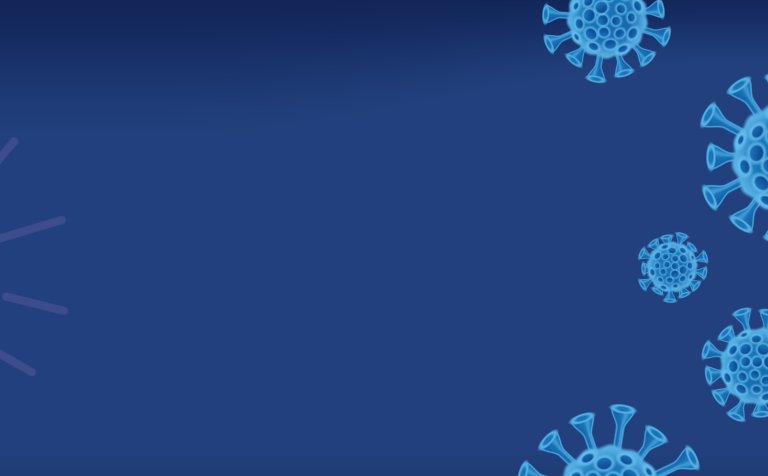
Give the GLSL for this background, as a Shadertoy shader.

```glsl
// Deep blue backdrop with a shaded top, faint lavender rays on the left and
// glassy blue virus particles on the right. Each particle is a shaded disc with
// flared spikes placed by angle and foreshortened cells on a golden spiral.

const vec3 NAVY = vec3(0.07, 0.145, 0.345);
const vec3 BLUE = vec3(0.13, 0.252, 0.49);
const vec3 LAVENDER = vec3(0.25, 0.305, 0.56);
const vec3 DEEP = vec3(0.06, 0.31, 0.60);
const vec3 AZURE = vec3(0.10, 0.46, 0.72);
const vec3 PALE = vec3(0.42, 0.77, 0.95);

float fill(float d, float aa) { return 1.0 - smoothstep(-aa, aa, d); }

float line(float d, float width, float aa) { return fill(abs(d) - width, aa); }

float segment(vec2 p, vec2 a, vec2 b) {
    vec2 ab = b - a;
    return length(p - a - ab * clamp(dot(p - a, ab) / dot(ab, ab), 0.0, 1.0));
}

// Approximate distance to an axis-aligned ellipse
float ellipse(vec2 p, vec2 r) { return (length(p / r) - 1.0) * min(r.x, r.y); }

vec2 turn(vec2 p, float a) {
    return vec2(cos(a) * p.x + sin(a) * p.y, cos(a) * p.y - sin(a) * p.x);
}

// Flared spike along +x, ending in an open oval cup
vec3 drawSpike(vec3 col, vec2 p, float tip, float aa) {
    float halfWidth = 0.085 + 0.15 * smoothstep(tip - 0.38, tip, p.x);
    float stem = max(abs(p.y) - halfWidth, max(p.x - tip, 0.7 - p.x));
    float cup = ellipse(p - vec2(tip, 0.0), vec2(0.08, 0.235));
    float across = p.y / halfWidth;
    vec3 glass = mix(AZURE, DEEP, 0.5 * smoothstep(-0.2, 0.9, across));
    glass = mix(glass, PALE, 0.45 * smoothstep(0.45, 0.0, abs(across + 0.35)));
    col = mix(col, glass, fill(stem, aa));
    col = mix(col, PALE, 0.6 * line(stem + 0.02, 0.015, aa) * step(p.x, tip - 0.02));
    col = mix(col, AZURE, fill(cup, aa));
    return mix(col, PALE, 0.75 * line(cup + 0.015, 0.018, aa));
}

// Particle in units of its body radius
vec3 drawVirus(vec3 col, vec2 p, float reach, float spin, float aa) {
    float r = length(p);
    if (r > 2.1) return col;

    // Outer spikes of uneven length
    for (int i = 0; i < 13; i++) {
        float k = float(i);
        float tip = reach - 0.26 * (0.5 - 0.5 * cos(2.7 * k));
        col = drawSpike(col, turn(p, spin + k * 6.28319 / 13.0), tip, aa);
    }

    // Body with a bright rim
    vec3 body = mix(AZURE, DEEP, 0.35 * smoothstep(-0.5, 0.9, p.x - p.y));
    body = mix(body, PALE, 0.75 * smoothstep(0.55, 1.0, r));
    float wobble = 0.025 * sin(13.0 * atan(p.y, p.x) + spin);
    col = mix(col, body, fill(r - 1.0 - wobble, aa + 0.03));

    // Cells facing the viewer, flattened toward the limb
    for (int i = 0; i < 22; i++) {
        float k = float(i);
        float dist = 0.93 * sqrt((k + 0.4) / 22.0);
        vec2 q = turn(p, 2.39996 * k + spin) - vec2(dist, 0.0);
        float size = 0.145 + 0.025 * sin(k * 4.1);
        float cell = ellipse(q, size * vec2(sqrt(1.0 - 0.85 * dist * dist), 1.0));
        col = mix(col, PALE, 0.65 * line(cell, 0.03, aa + 0.015));
        col = mix(col, mix(DEEP, AZURE, smoothstep(-0.1, 0.15, q.x)),
                  fill(cell + 0.025, aa));
    }
    return col;
}

void mainImage(out vec4 fragColor, in vec2 fragCoord) {
    vec2 p = fragCoord / iResolution.y;
    float pixel = 1.0 / iResolution.y;

    // Backdrop: the top shade is deeper on the left and thins to the right
    float depth = mix(0.31, 0.15, smoothstep(0.35, 1.5, p.x));
    float shade = 1.0 - smoothstep(0.0, 1.0, (1.03 - p.y) / (depth + 0.03));
    vec3 col = mix(BLUE, NAVY, shade);
    col *= 1.0 - 0.07 * smoothstep(0.06, 0.0, p.y);

    // Rays: start and end points
    vec4 rays[4] = vec4[4](
        vec4(-0.02, 0.645, 0.030, 0.703), vec4(-0.01, 0.496, 0.130, 0.538),
        vec4(0.013, 0.377, 0.134, 0.347), vec4(-0.02, 0.268, 0.067, 0.218));
    for (int i = 0; i < 4; i++) {
        float d = segment(p, rays[i].xy, rays[i].zw) - 0.0085;
        col = mix(col, LAVENDER, 0.9 * fill(d, pixel));
    }

    // Particles: centre, body radius, spike reach; then the spin of each
    vec4 viruses[5] = vec4[5](
        vec4(1.276, 0.962, 0.083, 1.62), vec4(1.655, 0.669, 0.115, 1.65),
        vec4(1.412, 0.439, 0.052, 1.40), vec4(1.594, 0.230, 0.080, 1.50),
        vec4(1.280, -0.046, 0.109, 1.78));
    float spins[5] = float[5](3.56, 2.65, 0.30, 1.87, 0.45);
    for (int i = 0; i < 5; i++) {
        vec4 v = viruses[i];
        col = drawVirus(col, (p - v.xy) / v.z, v.w, spins[i], pixel / v.z);
    }

    fragColor = vec4(col, 1.0);
}
```
